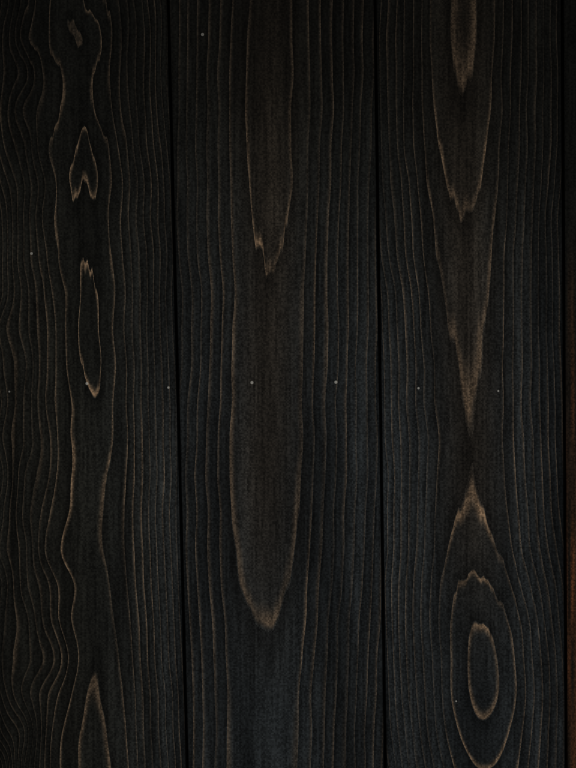
Write a WebGL 2 fragment shader that draws this texture.

```glsl
#version 300 es
precision highp float;
uniform vec2 u_resolution;
out vec4 outColor;

const vec3 CHARCOAL = vec3(0.072, 0.071, 0.062);
const vec3 COOL_BLACK = vec3(0.092, 0.099, 0.101);
const vec3 WARM_HEART = vec3(0.130, 0.108, 0.085);
const vec3 GRAIN_BROWN = vec3(0.25, 0.205, 0.16);
const vec3 GRAIN_PALE = vec3(0.43, 0.345, 0.26);
const vec3 RED_BROWN = vec3(0.30, 0.175, 0.105);
const vec3 SPECK = vec3(0.50, 0.49, 0.46);

float hash(vec2 p) {
  vec3 q = fract(p.xyx * 0.1031);
  q += dot(q, q.yzx + 33.33);
  return fract((q.x + q.y) * q.z);
}

float noise(vec2 p) {
  vec2 i = floor(p), f = fract(p);
  f = f * f * (3.0 - 2.0 * f);
  float low = mix(hash(i), hash(i + vec2(1, 0)), f.x);
  float high = mix(hash(i + vec2(0, 1)), hash(i + vec2(1, 1)), f.x);
  return mix(low, high, f.y);
}

float bump(float v, float center, float width) {
  float d = (v - center) / width;
  return exp(-d * d);
}

// Growth rings cut at a depth below the heart, packed tighter far from it
float ringIndex(float offset, float depth, float spacing, float crowding) {
  float r = length(vec2(offset / spacing, depth));
  return r + crowding * r * r + 22.0 * max(abs(offset) - 0.06, 0.0);
}

// Soft rise on the inner side of each ring, crisp edge on the outer side
float ringLine(float ring, float start, float softness) {
  float f = fract(ring);
  float rise = smoothstep(start, 0.95, f);
  return rise * rise * (1.0 - smoothstep(1.0 - max(0.05, softness), 1.0, f));
}

float softMask(float d, float radius, float aa) {
  return 1.0 - smoothstep(radius - aa, radius + aa, d);
}

void main() {
  vec2 p = gl_FragCoord.xy / u_resolution;
  float aa = 0.8 / u_resolution.x;
  float down = 1.0 - p.y;

  // Leaning seams between the boards
  vec3 seams = mix(vec3(0.292, 0.651, 0.976), vec3(0.325, 0.669, 0.983), down);
  float board = dot(step(seams, vec3(p.x)), vec3(1.0));

  // Wavering fibres and ragged ring tips
  float waver = noise(p * vec2(9.0, 7.0) + board * 17.0) - 0.5;
  float ripple = noise(p * vec2(24.0, 21.0) + board * 31.0) - 0.5;
  float ragged = noise(p * vec2(95.0, 5.0)) + 0.5 * noise(p * vec2(230.0, 9.0)) - 0.75;
  float y = p.y + 0.035 * ragged * smoothstep(0.05, 0.5, p.y);

  // Heart line, depth and ring spacing of each board
  float heart, depth, spacing = 0.040, crowding = 0.2, bend = 0.010;
  if (board < 0.5) {
    heart = 0.132 + 0.042 * down;
    depth = 1.35 - 0.9 * bump(y, 0.58, 0.117) - 0.75 * bump(y, 0.79, 0.06)
          - 0.65 * bump(y, 0.955, 0.035) - 0.9 * bump(y, -0.03, 0.22);
    spacing = 0.036;
    bend = mix(0.042, 0.010, smoothstep(0.13, 0.23, p.x));
  } else if (board < 1.5) {
    heart = 0.472 - 0.016 * down;
    depth = 0.35 + 0.65 * smoothstep(0.78, 0.60, y) + 0.9 * smoothstep(0.40, 0.02, y);
    spacing = 0.050;
    crowding = 0.15;
  } else {
    heart = 0.803 + 0.042 * down * down;
    depth = 2.15 - 1.7 * bump(y, 0.125, 0.13) - 1.5 * bump(y, 1.0, 0.3);
  }
  float offset = p.x - heart + bend * (waver + 0.5 * ripple);
  float ring = ringIndex(offset, depth, spacing, crowding);
  ring += 0.22 * (noise(vec2(ring * 1.7, p.y * 2.0 + board * 9.0)) - 0.5);
  float lineStart = mix(0.76, 0.50, smoothstep(0.02, 0.10, abs(offset)));
  float line = ringLine(ring, lineStart, min(fwidth(ring), 0.25));

  // Stained wood, cooler low in the middle and warm along the heart
  float cool = smoothstep(0.1, 0.4, p.x) * smoothstep(1.0, 0.4, p.y);
  vec3 color = mix(CHARCOAL, COOL_BLACK, cool);
  float heartGlow = bump(offset, 0.0, 0.055) * smoothstep(0.05, 0.4, p.y);
  color = mix(color, WARM_HEART, 0.6 * heartGlow * step(0.5, board));
  color *= 0.72 + 0.5 * noise(p * vec2(42.0, 3.0)) * (0.6 + 0.8 * noise(p * vec2(6.0, 5.0)));

  // Brown ring lines, strongest beside the heart, each with a dark outer side
  float patchy = noise(p * vec2(38.0, 5.0) + 4.0);
  float nearHeart = exp(-abs(offset) * 10.0);
  float strength = mix(0.42, 0.85, nearHeart) * mix(0.45, 1.3, patchy);
  color *= 1.0 - 0.25 * smoothstep(0.35, 0.0, fract(ring));
  color = mix(color, mix(GRAIN_BROWN, GRAIN_PALE, nearHeart * patchy), min(line * strength, 1.0));

  // Reddish edge of the last board
  float redStreak = noise(p * vec2(170.0, 8.0)) * smoothstep(0.75, 0.35, p.y);
  color = mix(color, mix(CHARCOAL, RED_BROWN, redStreak), step(2.5, board));

  // Fine fibres and dusty grain
  float fibre = noise(p * vec2(290.0, 22.0)) - 0.5;
  float dust = noise(p * vec2(384.0, 512.0)) - 0.5;
  color *= 1.0 + 0.42 * fibre + 0.55 * dust;

  // Pale specks: a loose row across the middle, then strays
  for (int i = 0; i < 10; i++) {
    float n = float(i);
    vec2 jitter = vec2(hash(vec2(n, 3.0)), hash(vec2(n, 8.0)));
    vec2 spot = i < 7 ? vec2(0.005 + 0.142 * n, 0.488) + 0.015 * jitter : jitter;
    float d = length((p - spot) * vec2(1.0, 1.333));
    color = mix(color, SPECK, 0.8 * softMask(d, 0.0014 + 0.0014 * jitter.y, aa));
  }

  // Shade at the top and sides, then dark gaps with narrow shadows
  float shade = mix(0.70, 1.06, smoothstep(1.0, 0.6, p.y));
  shade *= mix(0.80, 1.0, smoothstep(0.0, 0.14, p.x) * smoothstep(1.0, 0.90, p.x));
  for (int i = 0; i < 3; i++) {
    float d = abs(p.x - seams[i]);
    shade *= (1.0 - 0.35 * bump(d, 0.0, 0.006)) * (1.0 - 0.92 * softMask(d, 0.0026, aa));
  }
  outColor = vec4(color * shade, 1.0);
}
```
